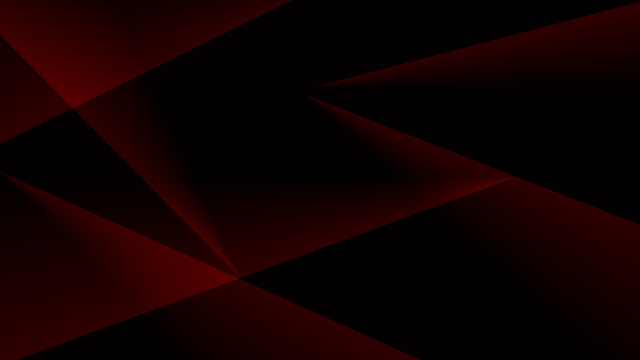
This background is drawn by a WebGL 2 fragment shader. Its source:

```glsl
#version 300 es
precision highp float;
// Dark red beams of light, each with one crisp edge and one soft edge, crossing on black.

uniform vec2 u_resolution;
out vec4 fragColor;

// Light that starts at a sharp edge from apex through target
// and fades clockwise around the apex over the angle spread.
float beam(vec2 p, vec2 apex, vec2 target, float spread) {
    vec2 dir = normalize(target - apex);
    vec2 q = p - apex;
    float side = dir.y * q.x - dir.x * q.y;
    float angle = abs(atan(side, dot(q, dir) + 1e-6));
    float pixel = 1.0 / u_resolution.y;
    float edge = smoothstep(-0.7 * pixel, 0.7 * pixel, side);
    return edge * clamp(1.0 - angle / spread, 0.0, 1.0);
}

void main() {
    // Canvas height is one unit
    vec2 p = gl_FragCoord.xy / u_resolution.y;

    // Left side: upper band, falling diagonal and lower fan
    float light = beam(p, vec2(1.111, 1.148), vec2(0.0, 0.600), 0.36);
    light += beam(p, vec2(0.667, 0.229), vec2(0.0, 0.903), 0.36);
    light += beam(p, vec2(0.0, 0.523), vec2(1.169, 0.0), 0.38);

    // Long beam rising through the middle
    light += beam(p, vec2(1.435, 0.509), vec2(0.046, 0.0), 0.35);

    // Right side: falling and rising beams
    light += beam(p, vec2(0.845, 0.738), vec2(1.778, 0.375), 0.36);
    light += beam(p, vec2(0.868, 0.757), vec2(1.778, 0.995), 0.26);

    vec3 deepRed = vec3(0.175, 0.0, 0.0);
    fragColor = vec4(vec3(0.008, 0.0, 0.0) + deepRed * light, 1.0);
}
```
